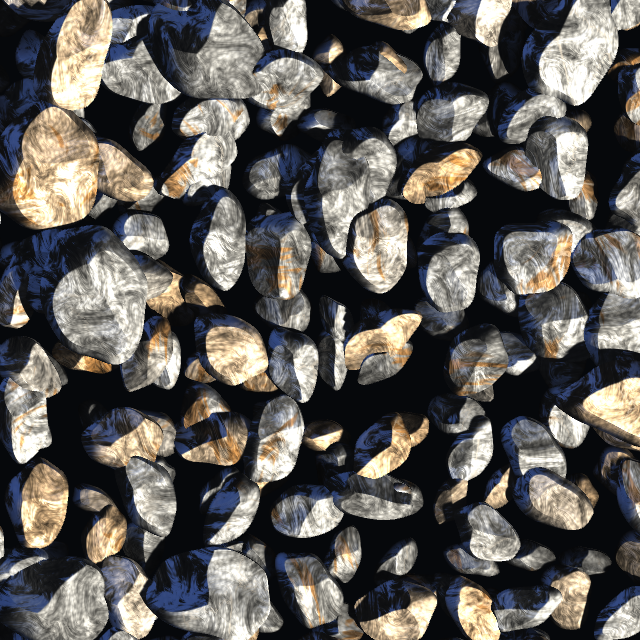
This texture is drawn by a Shadertoy shader. Its source:

```glsl
// Wet beach pebbles in hard low sun: three layers of faceted domes are merged
// by height, then lit from the lower right with cast shadows, blue sky sheen
// in the shade, layered-sine grain and cellular mineral veins.

vec2 hash2(vec2 p) {
    vec3 q = fract(p.xyx * vec3(0.1031, 0.1030, 0.0973));
    q += dot(q, q.yzx + 33.33);
    return fract((q.xx + q.yz) * q.zy);
}

mat2 rotation(float a) {
    float c = cos(a), s = sin(a);
    return mat2(c, s, -s, c);
}

// Cells per canvas height: small stones below, large ones on top
float layerScale(float layer) { return 10.5 - 2.9 * layer; }

// Height of one stone, or -1 outside it; id = (cell, layer)
float stone(vec2 p, vec3 id) {
    float scale = layerScale(id.z);
    vec2 key = id.xy + 41.0 * id.z;
    vec2 a = hash2(key);
    vec2 q = p * scale - id.xy - 0.5 - (a - 0.5) * 0.55;
    if (dot(q, q) > 0.7) return -1.0;
    vec2 b = hash2(key + 17.3);
    if (id.z > 1.5 && b.y > 0.5) return -1.0;

    float size = 0.48 + 0.15 * a.y;
    q = rotation(6.283 * b.x) * q * vec2(1.0, 1.15 + 0.8 * fract(b.y * 5.0)) / size;
    q += 0.035 * sin(q.yx * 6.0 + a * 20.0);

    // Rounded polygon: power norm of seven side planes
    float sum = 0.0;
    vec2 side = vec2(1.0, 0.0);
    mat2 turn = rotation(0.86 + 0.08 * a.x);
    for (int i = 0; i < 7; i++) {
        float d = max(dot(q, side), 0.0) / (0.78 + 0.32 * fract(b.x * 7.0 + float(i) * 0.618));
        d *= d;
        sum += d * d * d;
        side = turn * side;
    }
    if (sum > 1.0) return -1.0;

    // Dome cut by two tilted planes, which leave crisp ridges
    float dome = sqrt(1.0 - pow(sum, 0.4));
    vec2 tilt = (b - 0.5) * 1.5;
    dome = min(dome, 0.80 + dot(q, tilt));
    dome = min(dome, 0.86 + dot(q, vec2(-tilt.y, tilt.x) - 0.3 * tilt));
    return 0.022 * id.z + 0.025 * fract(a.x * 9.0) + 0.85 * size * max(dome, 0.0) / scale;
}

// Highest surface at p and the stone that owns it
float pile(vec2 p, out vec3 owner) {
    float top = 0.0;
    owner = vec3(0.0, 0.0, -1.0);
    for (int l = 0; l < 3; l++) {
        vec2 cell = floor(p * layerScale(float(l)));
        for (int k = 0; k < 9; k++) {
            vec3 id = vec3(cell + vec2(k % 3 - 1, k / 3 - 1), float(l));
            float h = stone(p, id);
            if (h > top) { top = h; owner = id; }
        }
    }
    return top;
}

// Warped layered sines, about -1 to 1
float grain(vec2 p) {
    float sum = 0.0, amp = 0.5;
    for (int i = 0; i < 6; i++) {
        p = mat2(0.8, 0.6, -0.6, 0.8) * p * 1.75 + 1.7;
        p += 0.8 * sin(p.yx * 0.9);
        sum += amp * sin(p.x) * cos(p.y * 1.2);
        amp *= 0.82;
    }
    return sum;
}

// Distances to the two nearest cell points
vec2 cellular(vec2 p) {
    vec2 near = vec2(9.0), base = floor(p);
    for (int k = 0; k < 9; k++) {
        vec2 c = base + vec2(k % 3 - 1, k / 3 - 1);
        float d = length(c + hash2(c) - p);
        near = d < near.x ? vec2(d, near.x) : vec2(near.x, min(near.y, d));
    }
    return near;
}

vec3 shadePebbles(vec2 p) {
    vec3 id, other;
    float h = pile(p, id);
    if (id.z < 0.0) return vec3(0.025, 0.03, 0.045);
    vec2 r = hash2(id.xy + 41.0 * id.z + 5.7);
    vec2 s = hash2(id.xy + 41.0 * id.z + 9.1);

    // Stone slope plus fine bump
    vec2 e = vec2(0.002, 0.0), local = rotation(r.x * 6.0) * p + r * 7.0;
    vec2 slope = vec2(stone(p + e, id), stone(p + e.yx, id)) - h;
    slope = clamp(slope / e.x, -2.5, 2.5);
    float g = grain(p * 30.0 + r * 50.0);
    slope += 0.2 * (vec2(grain((p + e) * 30.0 + r * 50.0), grain((p + e.yx) * 30.0 + r * 50.0)) - g);
    vec3 normal = normalize(vec3(-slope, 1.0));

    // Shadow march towards the sun
    vec3 sun = normalize(vec3(0.82, -0.57, 0.88));
    float block = 0.0;
    for (int i = 1; i <= 9; i++) {
        float t = 0.008 * float(i) + 0.0011 * float(i * i);
        block = max(block, pile(p + normalize(sun.xy) * t, other) - h - 0.88 * t);
    }
    float lit = (1.0 - smoothstep(0.0, 0.006, block)) * smoothstep(0.0, 1.0, dot(normal, sun));

    // Mineral colour: grey or tan body, speckle, rust stains, pale veins
    vec3 body = mix(vec3(0.60, 0.61, 0.61), vec3(0.76, 0.65, 0.51), smoothstep(0.62, 0.95, r.y));
    body *= (0.75 + 0.5 * s.x) * (1.0 + 0.5 * g);
    float speckle = cellular(local * vec2(110.0, 160.0)).x;
    body *= 1.25 - 0.5 * speckle;
    float stain = smoothstep(0.25, 0.7, grain(local * 9.0)) * step(0.5, s.y);
    body = mix(body, vec3(0.72, 0.47, 0.20) * (0.8 + 0.5 * g), 0.7 * stain);
    vec2 f = cellular(local * vec2(9.0, 17.0) + 0.12 * g);
    float vein = (1.0 - smoothstep(0.01, 0.05, f.y - f.x)) * smoothstep(0.3, 0.7, s.x);
    body = mix(body, vec3(0.85, 0.82, 0.77), 0.5 * vein);

    // Sunlight, wet glints and sky reflection in the shade
    float depth = smoothstep(0.0, 0.06, h);
    float glint = pow(max(dot(normal, normalize(sun + vec3(0.0, 0.0, 1.0))), 0.0), 40.0);
    float sky = max(dot(normal, normalize(vec3(-0.6, 0.5, 0.6))), 0.0);
    sky *= smoothstep(-0.25, 0.55, g + 0.5 * grain(local * 6.0));
    vec3 shade = vec3(0.03, 0.035, 0.045) + body * 0.05 + vec3(0.13, 0.21, 0.42) * sky * depth;
    vec3 bright = vec3(1.38, 1.33, 1.25) * (body + 0.25 * glint * smoothstep(0.0, 0.6, g));
    return mix(shade * (0.4 + 0.6 * depth), bright * (0.35 + 0.65 * depth), lit);
}

void mainImage(out vec4 fragColor, in vec2 fragCoord) {
    // Two diagonal samples smooth the outlines
    vec3 color = vec3(0.0);
    for (int i = 0; i < 2; i++) {
        vec2 p = (fragCoord + vec2(0.25, -0.25) * float(2 * i - 1)) / iResolution.y;
        color += 0.5 * min(shadePebbles(p), vec3(1.0));
    }
    fragColor = vec4(color, 1.0);
}
```
